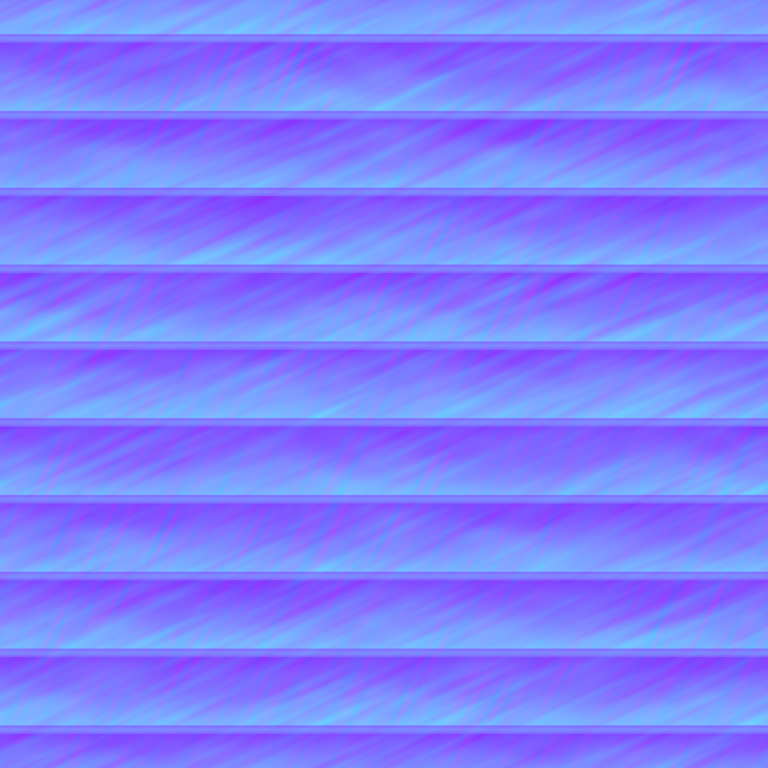
A WebGL 1 fragment shader for this texture map:

```glsl
precision highp float;
uniform vec2 u_resolution;

float hash(vec2 p) {
  vec3 q = fract(vec3(p.xyx) * vec3(0.1031, 0.1030, 0.0973));
  q += dot(q, q.yzx + 33.33);
  return fract((q.x + q.y) * q.z);
}

// Value noise that wraps after a whole number of cells
float noise(vec2 p, vec2 period, float seed) {
  vec2 i = floor(p) + 0.5;
  vec2 f = fract(p);
  f = f * f * f * (f * (f * 6.0 - 15.0) + 10.0);
  vec2 lo = mod(i, period) + seed;
  vec2 hi = mod(i + 1.0, period) + seed;
  return mix(mix(hash(lo), hash(vec2(hi.x, lo.y)), f.x),
             mix(hash(vec2(lo.x, hi.y)), hash(hi), f.x), f.y);
}

// Whole-number shears keep the slanted grain seamless
float grainHeight(vec2 uv) {
  vec2 steep = vec2(2.0 * uv.x - uv.y, uv.y);
  vec2 slanted = vec2(uv.x - 2.0 * uv.y, uv.y);
  float patches = noise(uv * vec2(8.0, 10.0), vec2(8.0, 10.0), 5.0);
  float fine = noise(steep * vec2(58.0, 13.0), vec2(58.0, 13.0), 17.0);
  float medium = noise(steep * vec2(31.0, 9.0), vec2(31.0, 9.0), 41.0);
  float coarse = noise(slanted * vec2(25.0, 19.0), vec2(25.0, 19.0), 73.0);
  float thin = noise(slanted * vec2(47.0, 28.0), vec2(47.0, 28.0), 97.0);
  return (0.00015 + 0.0005 * patches) * fine + 0.0004 * medium
       + 0.0010 * coarse + 0.0004 * thin;
}

// Broad folds, repeating twice each way
float folds(vec2 uv) {
  float wave = 6.2831853 * 2.0 * uv.x;
  vec2 p = uv + vec2(0.0, 0.016 * sin(wave) + 0.007 * sin(2.0 * wave + 1.3));
  float broad = noise(p * vec2(6.0, 20.0), vec2(3.0, 10.0), 11.0);
  float small = noise(p * vec2(14.0, 42.0), vec2(7.0, 21.0), 29.0);
  return 0.7 * broad + 0.3 * small - 0.5;
}

void main() {
  vec2 uv = gl_FragCoord.xy / u_resolution;

  // Ten overlapping boards, measured downward from each groove
  float down = fract(0.5 - 10.0 * uv.y);
  float fromGroove = fract(down + 0.5) - 0.5;
  float groove = 1.0 - smoothstep(0.042, 0.068, abs(fromGroove));

  // Vertical slope of board face and groove
  float slope = mix(0.27, 0.74, down);
  slope += folds(uv) * 0.27 * (0.2 + 0.8 * sin(3.14159 * down));
  float grooveSlope = 0.48 + 0.05 * cos(57.0 * fromGroove);
  float green = mix(slope, grooveSlope, groove);
  float red = 0.502 - 0.02 * smoothstep(0.55, 0.75, green);

  // Surface grain from height differences
  float e = 0.0012;
  float gx = grainHeight(uv + vec2(e, 0.0)) - grainHeight(uv - vec2(e, 0.0));
  float gy = grainHeight(uv + vec2(0.0, e)) - grainHeight(uv - vec2(0.0, e));
  vec2 grain = vec2(gx, gy) / (2.0 * e) * mix(1.0, 0.5, groove);

  gl_FragColor = vec4(clamp(vec2(red, green) - grain, 0.0, 1.0), 1.0, 1.0);
}
```
